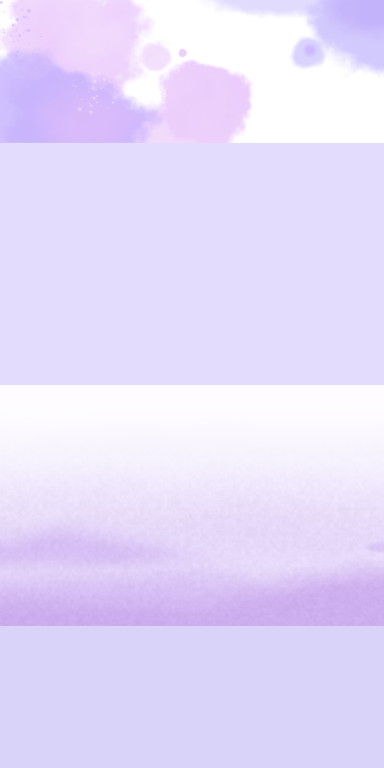
Reproduce this background procedurally as a WebGL 2 fragment shader.

```glsl
#version 300 es
precision highp float;
// Four stacked bands: lilac watercolour blots on white, a flat lavender panel,
// a misty violet wash with soft waves, and a flat periwinkle footer.
// Blots are ellipses warped by fractal noise; waves are layered soft edges.
uniform vec2 u_resolution;
out vec4 fragColor;

#define BLOT_END 0.372
#define PANEL_END 1.003
#define WASH_END 1.630
#define EDGE_WARP 0.42
#define GRAIN 0.022
#define SPECKS 36
#define PANEL_COLOR vec3(0.890, 0.862, 0.990)
#define FOOTER_COLOR vec3(0.850, 0.822, 0.975)
#define PINK vec3(0.925, 0.810, 0.985)
#define LILAC vec3(0.780, 0.705, 0.990)
#define VIOLET vec3(0.790, 0.660, 0.930)

float hash(vec2 p) {
    return fract(sin(dot(p, vec2(127.1, 311.7))) * 43758.5453);
}

float noise(vec2 p) {
    vec2 i = floor(p), f = fract(p);
    f = f * f * (3.0 - 2.0 * f);
    return mix(mix(hash(i), hash(i + vec2(1, 0)), f.x),
               mix(hash(i + vec2(0, 1)), hash(i + vec2(1, 1)), f.x), f.y);
}

float fbm(vec2 p) {
    float sum = 0.0, amp = 0.5;
    for (int i = 0; i < 5; i++) {
        sum += amp * noise(p);
        p = p * 2.03 + 17.3;
        amp *= 0.5;
    }
    return sum;
}

// Coverage of a ragged elliptical blot; softness is relative to its radius
float blot(vec2 p, vec2 center, vec2 radius, float softness) {
    float d = length((p - center) / radius) - 1.0;
    d += EDGE_WARP * 2.0 * (fbm(p * 17.0 + center * 9.0) - 0.48);
    return 1.0 - smoothstep(-softness, softness, d);
}

// Fine paint drops scattered around a center
float specks(vec2 p, vec2 center, vec2 spread) {
    float cover = 0.0, aa = 1.0 / u_resolution.x;
    for (int i = 0; i < SPECKS; i++) {
        vec2 id = vec2(float(i), center.x * 50.0);
        vec2 offset = vec2(hash(id), hash(id + 7.7)) + vec2(hash(id + 3.1), hash(id + 5.9)) - 1.0;
        float r = mix(0.001, 0.005, pow(hash(id + 1.3), 3.0));
        cover = max(cover, 1.0 - smoothstep(r - aa, r + aa, length(p - center - offset * spread)));
    }
    return cover;
}

vec3 blotBand(vec2 p) {
    vec3 c = vec3(1.0);
    float tone = fbm(p * 9.0 + 4.0);
    // Pink clouds at left and centre
    c = mix(c, PINK, blot(p, vec2(0.18, 0.10), vec2(0.19, 0.17), 0.16) * (0.65 + 0.5 * tone));
    c = mix(c, PINK, blot(p, vec2(0.52, 0.28), vec2(0.125, 0.11), 0.12) * (0.75 + 0.4 * tone));
    c = mix(c, PINK, blot(p, vec2(0.43, 0.38), vec2(0.16, 0.11), 0.20) * 0.75);
    // Lilac pool with a rosy heart
    c = mix(c, LILAC, blot(p, vec2(0.02, 0.28), vec2(0.17, 0.13), 0.28) * 0.85);
    c = mix(c, LILAC, blot(p, vec2(0.20, 0.32), vec2(0.17, 0.13), 0.18) * 0.9);
    c = mix(c, vec3(0.885, 0.735, 0.980), blot(p, vec2(0.23, 0.31), vec2(0.11, 0.08), 0.7) * 0.6);
    // Cool cloud in the upper right corner
    vec3 cool = vec3(0.805, 0.770, 0.990);
    c = mix(c, cool, blot(p, vec2(0.73, -0.01), vec2(0.19, 0.05), 0.28) * 0.6);
    c = mix(c, cool, blot(p, vec2(0.97, 0.04), vec2(0.15, 0.13), 0.22) * 0.9);
    c = mix(c, vec3(0.740, 0.665, 0.980), blot(p, vec2(0.98, 0.02), vec2(0.10, 0.07), 0.6) * 0.7);
    // Small separate drops
    c = mix(c, cool, blot(p, vec2(0.80, 0.132), vec2(0.038), 0.25) * 0.75);
    c = mix(c, LILAC, blot(p, vec2(0.807, 0.130), vec2(0.014), 0.6) * 0.8);
    c = mix(c, PINK, blot(p, vec2(0.407, 0.147), vec2(0.033), 0.25) * 0.65);
    c = mix(c, PINK, blot(p, vec2(0.476, 0.138), vec2(0.010), 0.25));
    c = mix(c, LILAC, specks(p, vec2(0.04, 0.08), vec2(0.08, 0.09)) * 0.65);
    return mix(c, vec3(0.93, 0.87, 1.0), specks(p, vec2(0.25, 0.24), vec2(0.07, 0.06)) * 0.7);
}

vec3 washBand(vec2 p) {
    float warp = fbm(p * vec2(3.0, 8.0)) - 0.48;
    float y = p.y + 0.05 * warp;
    vec3 c = mix(vec3(0.995, 0.990, 1.0), vec3(0.965, 0.950, 0.995), smoothstep(1.04, 1.21, y));
    c = mix(c, vec3(0.900, 0.845, 0.975), smoothstep(1.17, 1.40, y));
    // Left wave sinks toward the right
    float crest = 1.365 + 0.19 * smoothstep(0.15, 0.90, p.x) + 0.035 * (1.0 - smoothstep(0.0, 0.16, p.x));
    float wave = smoothstep(crest - 0.035, crest + 0.05, y);
    c = mix(c, vec3(0.830, 0.730, 0.955), wave * (0.85 - 0.45 * smoothstep(0.3, 0.8, p.x)));
    // Pale drifts between the waves
    float drift = exp(-pow((y - 1.505 + 0.05 * p.x) / 0.032, 2.0));
    c = mix(c, vec3(0.910, 0.860, 0.980), drift * 0.6);
    // Right wave rises to the edge, deepening to the foot
    float rise = 1.555 - 0.085 * smoothstep(0.45, 1.0, p.x);
    c = mix(c, VIOLET, smoothstep(rise - 0.025, rise + 0.065, y) * 0.85);
    c = mix(c, VIOLET, blot(p, vec2(0.99, 1.425), vec2(0.03, 0.010), 0.5) * 0.35);
    // Paper grain grows with the pigment
    float grain = noise(p * 190.0) + noise(p * 95.0) - 1.0;
    return c + GRAIN * grain * smoothstep(1.10, 1.35, p.y);
}

void main() {
    // x runs 0..1 to the right, y runs 0..2 downward
    vec2 uv = gl_FragCoord.xy / u_resolution;
    vec2 p = vec2(uv.x, 2.0 - 2.0 * uv.y);
    float aa = 1.0 / u_resolution.y;
    vec3 color = blotBand(p);
    color = mix(color, PANEL_COLOR, smoothstep(BLOT_END - aa, BLOT_END + aa, p.y));
    color = mix(color, washBand(p), smoothstep(PANEL_END - aa, PANEL_END + aa, p.y));
    color = mix(color, FOOTER_COLOR, smoothstep(WASH_END - aa, WASH_END + aa, p.y));
    fragColor = vec4(clamp(color, 0.0, 1.0), 1.0);
}
```
